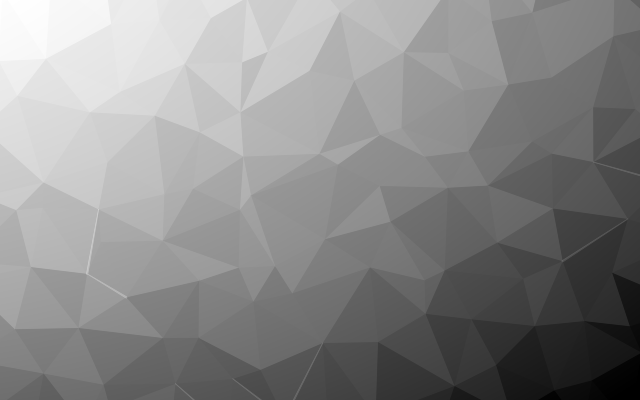
Reproduce this background procedurally as a WebGL 2 fragment shader.

```glsl
#version 300 es
precision highp float;
// Low-poly mesh of grey facets, fading from white at upper left to black at lower right.
uniform vec2 u_resolution;
out vec4 outColor;

const float CELLS_PER_HEIGHT = 7.5;
const float MESH_TILT = 0.3;
const float VERTEX_JITTER = 0.37;
const float FACET_CONTRAST = 0.075;

float hash(vec2 p) {
  vec3 q = fract(vec3(p.xyx) * vec3(0.1031, 0.1030, 0.0973));
  q += dot(q, q.yzx + 33.33);
  return fract((q.x + q.y) * q.z);
}

float cross2(vec2 a, vec2 b) {
  return a.x * b.y - a.y * b.x;
}

// Grid corner moved by a random offset.
vec2 meshVertex(vec2 id) {
  vec2 offset = vec2(hash(id + 41.3), hash(id + 97.7)) - 0.5;
  return id + 2.0 * VERTEX_JITTER * offset;
}

// Broad tone over the canvas; uv runs from 0 to 1 with its origin at lower left.
float gradientTone(vec2 uv) {
  vec2 t = clamp(vec2(uv.x, 1.0 - uv.y), 0.0, 1.0);
  return 1.0 - 0.3 * (t.x + t.y) - 0.28 * dot(t, t) + 0.1 * t.x * t.y;
}

vec2 gridToCanvas(vec2 q, mat2 tilt, float aspect) {
  vec2 p = transpose(tilt) * q / CELLS_PER_HEIGHT;
  return vec2(p.x / aspect, p.y);
}

// Signed distance to a line, positive on its left side.
float lineSide(vec2 p, vec2 a, vec2 b) {
  return cross2(normalize(b - a), p - a);
}

float triangleCoverage(vec2 p, vec2 a, vec2 b, vec2 c, float pixel) {
  float turn = sign(cross2(b - a, c - a));
  float inside = min(turn * lineSide(p, a, b),
                 min(turn * lineSide(p, b, c), turn * lineSide(p, c, a)));
  return smoothstep(-0.6 * pixel, 0.6 * pixel, inside);
}

// Thin sliver that narrows toward its second end.
float sliver(vec2 p, vec2 a, vec2 b, float pixel) {
  vec2 edge = b - a;
  float along = clamp(dot(p - a, edge) / dot(edge, edge), 0.0, 1.0);
  float width = 0.012 * (1.0 - along);
  float d = length(p - a - edge * along);
  return 1.0 - smoothstep(width, width + pixel, d);
}

// A diagonal is usable when the other two corners lie on opposite sides.
bool splits(vec2 a, vec2 c, vec2 b, vec2 d) {
  return cross2(c - a, b - a) * cross2(c - a, d - a) < 0.0;
}

// Returns weighted tone and weight of one facet.
vec2 facet(vec2 p, vec2 a, vec2 b, vec2 c, vec2 seed, mat2 tilt, float aspect, float pixel) {
  float weight = triangleCoverage(p, a, b, c, pixel);
  float flatTone = gradientTone(gridToCanvas((a + b + c) / 3.0, tilt, aspect));
  float softTone = gradientTone(gridToCanvas(p, tilt, aspect));
  float contrast = FACET_CONTRAST * mix(1.0, 0.45, smoothstep(0.75, 1.0, flatTone));
  float tone = mix(flatTone, softTone, 0.35) + contrast * (hash(seed) - 0.5);
  return vec2(tone, 1.0) * weight;
}

void main() {
  float aspect = u_resolution.x / u_resolution.y;
  float c = cos(MESH_TILT), s = sin(MESH_TILT);
  mat2 tilt = mat2(c, -s, s, c);
  vec2 p = tilt * (gl_FragCoord.xy / u_resolution.y) * CELLS_PER_HEIGHT;
  float pixel = CELLS_PER_HEIGHT / u_resolution.y;

  // Gather the two facets of each nearby quad.
  vec2 total = vec2(0.0);
  float glint = 0.0;
  for (int j = -1; j <= 1; j++) {
    for (int i = -1; i <= 1; i++) {
      vec2 id = floor(p) + vec2(i, j);
      vec2 v0 = meshVertex(id);
      vec2 v1 = meshVertex(id + vec2(1, 0));
      vec2 v2 = meshVertex(id + vec2(1, 1));
      vec2 v3 = meshVertex(id + vec2(0, 1));

      // Prefer the shorter valid diagonal, ordered as v0 to v2.
      bool keep = splits(v0, v2, v1, v3) &&
        (!splits(v1, v3, v0, v2) || distance(v0, v2) < distance(v1, v3));
      if (!keep) {
        vec2 first = v0;
        v0 = v1; v1 = v2; v2 = v3; v3 = first;
      }
      total += facet(p, v0, v1, v2, id + 11.7, tilt, aspect, pixel);
      total += facet(p, v0, v2, v3, id + 63.1, tilt, aspect, pixel);

      // A few diagonals show a pale gap.
      float open = step(0.93, hash(id + 151.9));
      glint = max(glint, open * sliver(p, v0, v2, pixel));
    }
  }

  float tone = total.x / max(total.y, 0.001) + 0.1 * glint;
  outColor = vec4(vec3(clamp(tone, 0.0, 1.0)), 1.0);
}
```
